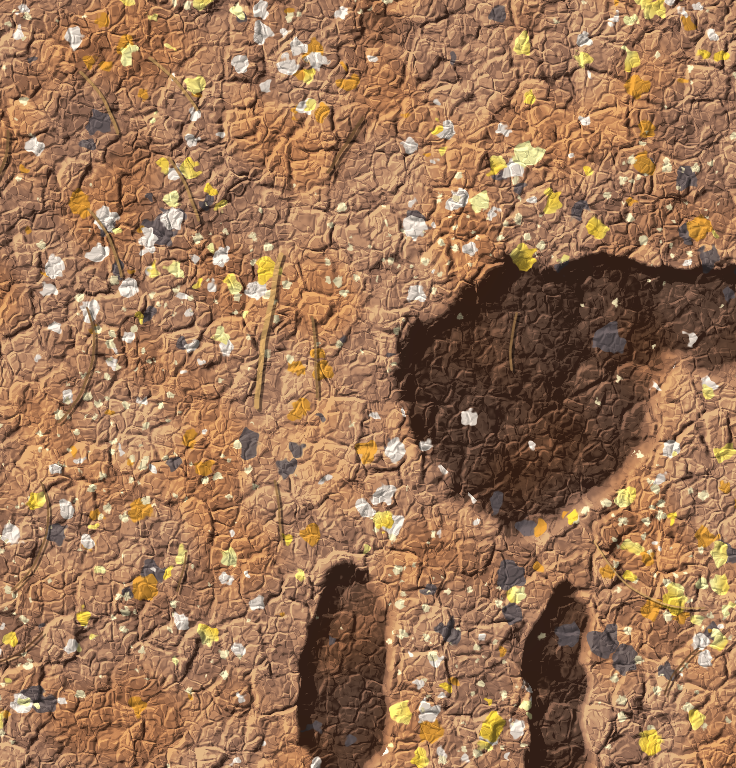
Give the GLSL for this texture, as a Shadertoy shader.

```glsl
vec2 hash2(vec2 p) {
    vec3 q = fract(p.xyx * vec3(0.1031, 0.1030, 0.0973));
    q += dot(q, q.yzx + 33.33);
    return fract((q.xx + q.yz) * q.zy);
}

float corner(vec2 cell, vec2 offset) {
    return dot(hash2(cell + offset) * 2.0 - 1.0, -offset);
}

// Gradient noise, roughly -0.7 to 0.7
float noise(vec2 p) {
    vec2 i = floor(p), f = fract(p);
    vec2 u = f * f * (3.0 - 2.0 * f);
    vec4 g = vec4(0.0);
    for (int k = 0; k < 4; k++) {
        vec2 o = vec2(k & 1, k >> 1);
        g[k] = corner(i, o) + dot(hash2(i + o) * 2.0 - 1.0, f);
    }
    return mix(mix(g.x, g.y, u.x), mix(g.z, g.w, u.x), u.y);
}

vec2 warp(vec2 p, float frequency) {
    return vec2(noise(p * frequency), noise(p * frequency + 19.3));
}

// Tilted flakes: x is height, y is a random tint
vec2 crumbs(vec2 p) {
    vec2 cell = floor(p), id = cell, arm = vec2(0.0);
    float first = 9.0, second = 9.0;
    for (int y = -1; y <= 1; y++)
    for (int x = -1; x <= 1; x++) {
        vec2 c = cell + vec2(x, y);
        vec2 d = p - c - hash2(c);
        float r = length(d);
        if (r < first) { second = first; first = r; id = c; arm = d; }
        else second = min(second, r);
    }
    vec2 rnd = hash2(id + 17.0);
    float top = rnd.x + 1.2 * dot(arm, rnd.yx - 0.5);
    return vec2(top * smoothstep(0.0, 0.25, second - first), rnd.y);
}

float oval(vec2 p, vec2 centre, vec2 radius) {
    return 1.0 - smoothstep(0.85, 1.1, length((p - centre) / radius));
}

// Dark sunken areas
float hollow(vec2 p) {
    p += 0.07 * warp(p, 7.0) + 0.025 * warp(p, 24.0);
    float pit = oval(p, vec2(0.69, 0.49), vec2(0.16, 0.17));
    pit = max(pit, oval(p, vec2(0.86, 0.58), vec2(0.17, 0.08)));
    pit = max(pit, oval(p, vec2(0.46, 0.10), vec2(0.08, 0.15)));
    return max(pit, oval(p, vec2(0.72, 0.10), vec2(0.05, 0.13)));
}

// Soil surface: height, tint, hollow depth
vec3 ground(vec2 p) {
    float pit = hollow(p);
    vec2 w = p + 0.014 * warp(p, 28.0) + 0.005 * warp(p, 95.0);
    vec2 coarse = crumbs(w * 21.0), mid = crumbs(w * 50.0 + 5.0), fine = crumbs(w * 115.0 + 9.0);
    float h = 0.015 * coarse.x + 0.008 * mid.x + 0.0035 * fine.x;
    float tint = 0.45 * coarse.y + 0.35 * mid.y + 0.2 * fine.y;
    return vec3(h * mix(1.0, 0.5, pit) - 0.04 * pit, tint, pit);
}

// Ragged grains gathered in patches
float specks(vec2 p, float scale, float density, float seed) {
    vec2 q = p * scale + seed;
    q += 0.4 * warp(q, 1.8) + 0.2 * warp(q, 4.5);
    float d = 1.0, edge = scale / iResolution.y;
    for (int y = -1; y <= 1; y++)
    for (int x = -1; x <= 1; x++) {
        vec2 c = floor(q) + vec2(x, y);
        vec2 rnd = hash2(c + seed + 31.0);
        float patchy = smoothstep(-0.15, 0.3, noise(c * 4.5 / scale + seed * 0.37));
        if (rnd.x < density * patchy)
            d = min(d, length(q - c - hash2(c + seed)) - mix(0.13, 0.48, rnd.y * rnd.y));
    }
    return 1.0 - smoothstep(-edge, edge, d);
}

// Bent fibre
float strand(vec2 p, vec2 centre, float angle, float reach, float bend, float width) {
    vec2 d = p - centre, axis = vec2(cos(angle), sin(angle));
    vec2 q = vec2(dot(d, axis), dot(d, vec2(-axis.y, axis.x)));
    q.y += bend * q.x * q.x + 0.004 * noise(vec2(q.x * 30.0, angle));
    float r = length(vec2(max(abs(q.x) - reach, 0.0), q.y));
    return 1.0 - smoothstep(width - 0.001, width + 0.001, r);
}

vec3 soilRamp(float v) {
    vec3 c = mix(vec3(0.19, 0.12, 0.09), vec3(0.34, 0.25, 0.20), smoothstep(0.0, 0.22, v));
    c = mix(c, vec3(0.56, 0.41, 0.33), smoothstep(0.22, 0.5, v));
    c = mix(c, vec3(0.75, 0.56, 0.43), smoothstep(0.5, 0.76, v));
    return mix(c, vec3(0.89, 0.72, 0.53), smoothstep(0.76, 1.0, v));
}

void mainImage(out vec4 fragColor, in vec2 fragCoord) {
    vec2 p = fragCoord / iResolution.y;
    vec2 toLight = normalize(vec2(-0.7, 0.7));
    vec3 soil = ground(p);
    float pit = soil.z;

    // Slope lighting and short cast shadows
    float lit = clamp((soil.x - ground(p + toLight * 0.0025).x) / 0.0025, -1.5, 1.5);
    float blocked = 0.0;
    for (int i = 1; i <= 4; i++) {
        float d = 0.006 * float(i);
        blocked = max(blocked, ground(p + toLight * d).x - soil.x - 0.6 * d);
    }
    float shadow = smoothstep(0.0, 0.012, blocked);

    float v = 0.63 + 0.25 * noise(p * 3.5) + 0.4 * (soil.y - 0.5) + 0.2 * noise(p * 150.0);
    v += 0.2 * lit + 9.0 * (soil.x + 0.04 * pit - 0.01) - 0.27 * shadow - 0.4 * pit;
    vec3 col = soilRamp(v);
    col *= mix(vec3(1.0), vec3(1.04, 0.95, 0.82), smoothstep(-0.2, 0.4, noise(p * 9.0 + 4.0)));

    // Mineral and mould grains
    float shade = (0.93 + 0.16 * lit) * (1.0 - 0.4 * shadow);
    float bare = 1.0 - 0.8 * pit;
    col = mix(col, vec3(0.37, 0.34, 0.35) * shade, 0.85 * specks(p, 24.0, 0.22, 3.0));
    col = mix(col, vec3(0.86, 0.60, 0.20) * shade, 0.8 * specks(p, 30.0, 0.2 * bare, 11.0));
    col = mix(col, vec3(0.93, 0.87, 0.81) * shade, specks(p, 32.0, 0.42 * bare, 23.0));
    col = mix(col, vec3(0.95, 0.88, 0.70) * shade, specks(p, 75.0, 0.24 * bare, 41.0));
    vec3 yellow = mix(vec3(0.97, 0.80, 0.27), vec3(0.99, 0.95, 0.66), smoothstep(-0.3, 0.3, noise(p * 18.0)));
    col = mix(col, yellow * shade, specks(p, 27.0, 0.32 * bare, 57.0));

    // Straw and rootlets with soft shadows
    for (int i = 0; i < 16; i++) {
        vec2 a = hash2(vec2(i, 71)), b = hash2(vec2(i, 93));
        bool main = i == 0;
        vec2 centre = main ? vec2(0.345, 0.57) : a * vec2(iResolution.x / iResolution.y, 1.0);
        float angle = main ? 1.42 : 0.5 + 2.2 * b.x;
        float reach = main ? 0.1 : mix(0.025, 0.085, b.y);
        float bend = main ? 0.6 : 10.0 * (a.x - 0.5);
        float width = main ? 0.0034 : mix(0.001, 0.0022, a.y);
        vec3 fibre = mix(vec3(0.36, 0.25, 0.17), vec3(0.84, 0.66, 0.42), main ? 1.0 : b.x);
        col *= 1.0 - 0.45 * strand(p + toLight * 0.005, centre, angle, reach, bend, width);
        col = mix(col, fibre * (0.95 + 0.1 * lit), strand(p, centre, angle, reach, bend, width));
    }
    fragColor = vec4(clamp(col, 0.0, 1.0), 1.0);
}
```
